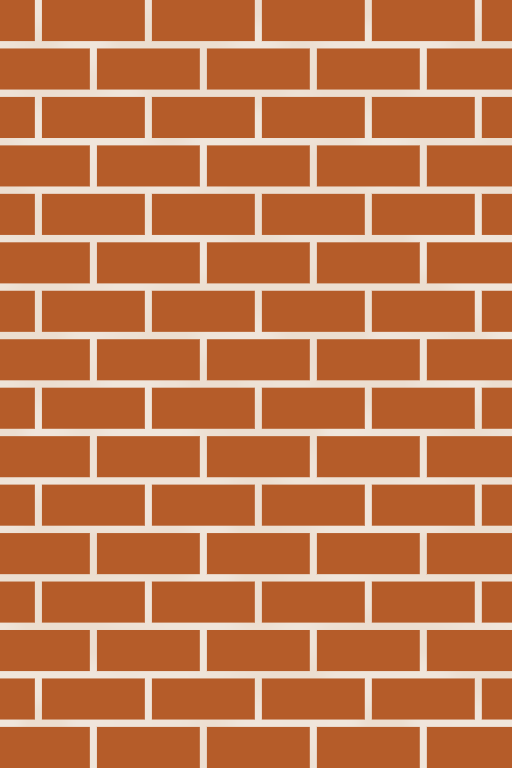
This pattern is drawn by a WebGL 1 fragment shader. Its source:

```glsl
precision highp float;
// Flat running-bond brick wall: sixteen courses, alternate courses shifted
// by half a brick, parted by pale mortar. Each brick is a box distance field
// in a repeated cell; faint value noise drifts the mortar between two tones.

uniform vec2 u_resolution;

// Lengths are fractions of the canvas height.
const float COURSES = 16.0;
const float BRICK_PITCH = 0.1432;            // joint to joint along a course
const float FIRST_JOINT = 0.1216;            // joint centre in the lowest course
const vec2 JOINT = vec2(0.0092, 0.0096);     // upright and level joint widths
const float TONE_SCALE = 18.0;               // mortar drift frequency

const vec3 BRICK_COLOR = vec3(0.71, 0.36, 0.16);
const vec3 MORTAR_WARM = vec3(0.925, 0.87, 0.815);
const vec3 MORTAR_PALE = vec3(0.94, 0.90, 0.86);

float hash(vec2 p) {
  vec3 q = fract(vec3(p.xyx) * 0.1031);
  q += dot(q, q.yzx + 33.33);
  return fract((q.x + q.y) * q.z);
}

float valueNoise(vec2 p) {
  vec2 cell = floor(p);
  vec2 f = fract(p);
  f = f * f * (3.0 - 2.0 * f);
  float low = mix(hash(cell), hash(cell + vec2(1.0, 0.0)), f.x);
  float high = mix(hash(cell + vec2(0.0, 1.0)), hash(cell + vec2(1.0)), f.x);
  return mix(low, high, f.y);
}

// Box distance to the nearest brick: negative inside, positive in mortar.
float brickDistance(vec2 p) {
  // Courses fill the height, with a brick edge at the top and bottom.
  vec2 pitch = vec2(BRICK_PITCH, (1.0 + JOINT.y) / COURSES);
  float course = floor((p.y + 0.5 * JOINT.y) / pitch.y);
  float shift = 0.5 * pitch.x * mod(course, 2.0);

  // Cell edges run along the joint centres.
  vec2 fromJoint = vec2(p.x - FIRST_JOINT + shift, p.y + 0.5 * JOINT.y);
  vec2 local = mod(fromJoint, pitch) - 0.5 * pitch;
  vec2 edge = abs(local) - 0.5 * (pitch - JOINT);
  return max(edge.x, edge.y);
}

void main() {
  vec2 p = gl_FragCoord.xy / u_resolution.y;
  float pixel = 1.0 / u_resolution.y;

  // Edge coverage over one pixel.
  float mortarCover = clamp(brickDistance(p) / pixel + 0.5, 0.0, 1.0);

  float tone = smoothstep(0.3, 0.85, valueNoise(p * TONE_SCALE));
  vec3 mortar = mix(MORTAR_WARM, MORTAR_PALE, tone);

  gl_FragColor = vec4(mix(BRICK_COLOR, mortar, mortarCover), 1.0);
}
```
